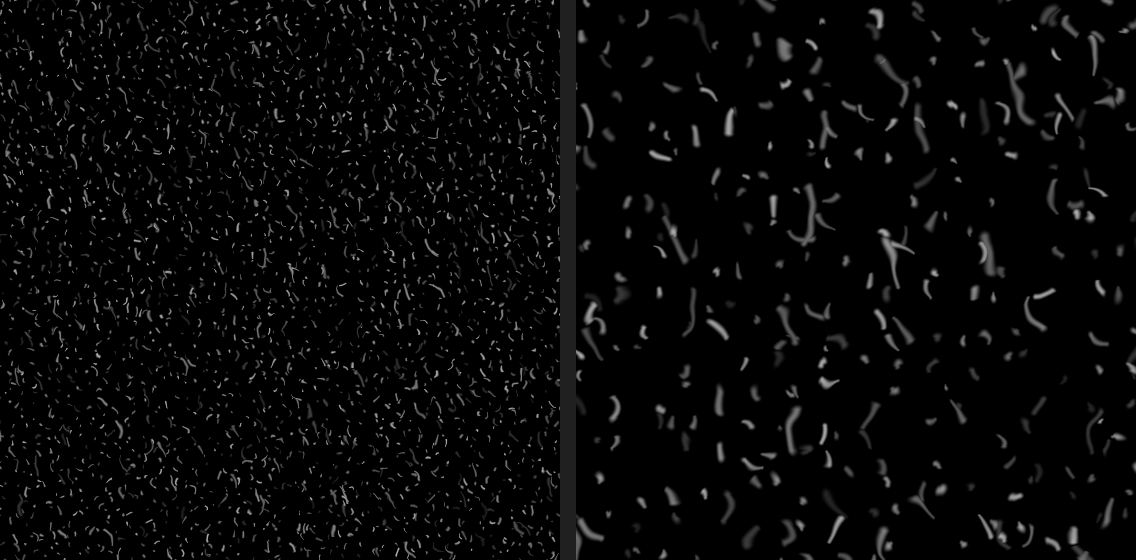
Left: the whole. Right: its middle third, enlarged.
Write a WebGL 1 fragment shader that draws this texture.

```glsl
precision highp float;
// Soft grey flecks and thin bent streaks scattered over black, leaning to the left.

uniform vec2 u_resolution;

const vec3 BACKGROUND = vec3(0.0);
const vec3 FLECK_TINT = vec3(1.0);
const float DARKEST = 0.13;         // peak shade of the faintest fleck
const float BRIGHTEST = 0.68;       // peak shade of the strongest fleck
const float LEAN = 0.28;            // mean tilt from the vertical, radians

const float FLECK_CELLS = 52.0;     // grid cells across the canvas
const float FLECK_SHARE = 0.9;      // share of cells that hold a fleck
const float FLECK_SPREAD = 1.3;     // variation of the tilt
const vec2 FLECK_HALF = vec2(0.0008, 0.0065);
const vec2 FLECK_RADIUS = vec2(0.0024, 0.0041);

const float STREAK_CELLS = 18.0;
const float STREAK_SHARE = 0.85;
const float STREAK_SPREAD = 0.6;
const vec2 STREAK_HALF = vec2(0.007, 0.018);
const vec2 STREAK_RADIUS = vec2(0.0030, 0.0046);

const float WARP_SCALE = 95.0;      // frequency of the wobble in the outlines
const float WARP_AMOUNT = 0.0055;

float hash(vec2 p, float seed) {
    return fract(sin(dot(vec3(p, seed), vec3(127.1, 311.7, 74.7))) * 43758.5453);
}

float valueNoise(vec2 p, float seed) {
    vec2 i = floor(p);
    vec2 f = fract(p);
    f = f * f * (3.0 - 2.0 * f);
    float low = mix(hash(i, seed), hash(i + vec2(1.0, 0.0), seed), f.x);
    float high = mix(hash(i + vec2(0.0, 1.0), seed), hash(i + vec2(1.0), seed), f.x);
    return mix(low, high, f.y);
}

// Bent, tapered capsule along y: full at its core, fading to nothing at its edge.
float taperedFleck(vec2 p, float halfLength, float radius, float bend, float taper) {
    float along = clamp(p.y / halfLength, -1.0, 1.0);
    p.x -= bend * halfLength * (along * along - 0.4);
    float thickness = radius * mix(1.0, taper, 0.5 + 0.5 * along);
    float d = length(vec2(p.x, p.y - along * halfLength));
    float fade = mix(1.0, 0.5 + 0.5 * taper, 0.5 + 0.5 * along);
    return fade * (1.0 - smoothstep(0.05, 1.0, d / thickness));
}

// One jittered grid of flecks; the brightest of the neighbouring cells wins.
float fleckLayer(vec2 uv, float cells, float share, float spread,
                 vec2 halfRange, vec2 radiusRange, float seed) {
    vec2 home = floor(uv * cells);
    float light = 0.0;
    for (int y = -1; y <= 1; y++) {
        for (int x = -1; x <= 1; x++) {
            vec2 cell = home + vec2(float(x), float(y));
            vec2 jitter = vec2(hash(cell, seed), hash(cell, seed + 1.0));
            vec2 p = uv - (cell + jitter) / cells;

            float swing = hash(cell, seed + 2.0) + hash(cell, seed + 3.0)
                        + hash(cell, seed + 4.0) - 1.5;
            float angle = LEAN + spread * swing;
            float s = sin(angle);
            float c = cos(angle);
            p = vec2(c * p.x + s * p.y, c * p.y - s * p.x);
            p.y *= hash(cell, seed + 5.0) < 0.5 ? -1.0 : 1.0;

            float lengthPick = hash(cell, seed + 6.0);
            float halfLength = mix(halfRange.x, halfRange.y, lengthPick * lengthPick);
            float radius = mix(radiusRange.x, radiusRange.y, hash(cell, seed + 7.0));
            float bend = 0.9 * (hash(cell, seed + 8.0) - 0.5);
            float taper = mix(0.4, 1.0, hash(cell, seed + 9.0));
            float shade = mix(DARKEST, BRIGHTEST, hash(cell, seed + 10.0));
            float present = step(hash(cell, seed + 11.0), share);
            light = max(light, present * shade
                      * taperedFleck(p, halfLength, radius, bend, taper));
        }
    }
    return light;
}

void main() {
    vec2 uv = gl_FragCoord.xy / min(u_resolution.x, u_resolution.y);

    // Wobble the outlines
    vec2 wobble = vec2(valueNoise(uv * WARP_SCALE, 51.0),
                       valueNoise(uv * WARP_SCALE, 67.0)) - 0.5;
    vec2 warped = uv + WARP_AMOUNT * wobble;

    // Short flecks and longer streaks
    float flecks = fleckLayer(warped, FLECK_CELLS, FLECK_SHARE, FLECK_SPREAD,
                              FLECK_HALF, FLECK_RADIUS, 3.0);
    float streaks = fleckLayer(warped, STREAK_CELLS, STREAK_SHARE, STREAK_SPREAD,
                               STREAK_HALF, STREAK_RADIUS, 29.0);

    gl_FragColor = vec4(mix(BACKGROUND, FLECK_TINT, max(flecks, 0.85 * streaks)), 1.0);
}
```
